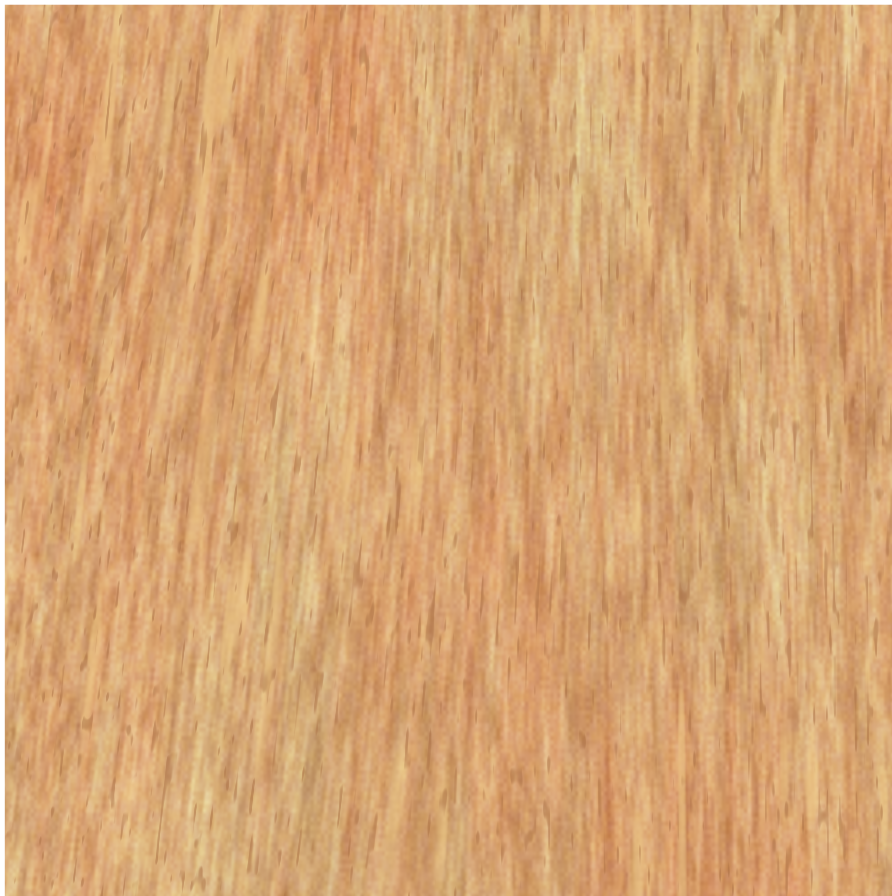
Give the GLSL for this texture, as a WebGL 1 fragment shader.

```glsl
precision highp float;
// Pale reddish-yellow wood veneer with fine, nearly vertical grain.
// Stretched column noise at several widths sets the tone; short dark pores,
// pale streaks and a slow hue drift are laid over it, with a thin white margin.

uniform vec2 u_resolution;

const vec3 DARK_WOOD = vec3(0.735, 0.495, 0.315);
const vec3 MID_WOOD = vec3(0.855, 0.648, 0.450);
const vec3 LIGHT_WOOD = vec3(0.935, 0.815, 0.600);
const vec3 PALE_STREAK = vec3(0.940, 0.800, 0.540);
const vec3 PORE = vec3(0.660, 0.430, 0.260);
const vec3 RED_SHIFT = vec3(0.012, -0.030, -0.026);
const vec3 PINK_SHIFT = vec3(-0.004, -0.004, 0.028);
const vec3 MARGIN = vec3(1.0);

const float LEAN = 0.11;            // rightward lean of the left-hand grain
const vec2 BROAD = vec2(8.0, 1.6);  // cells across and along the grain
const vec2 BAND = vec2(42.0, 3.2);
const vec2 FIBRE = vec2(125.0, 13.0);
const vec2 FINE = vec2(240.0, 32.0);
const vec2 PORES = vec2(215.0, 34.0);
const vec2 STREAKS = vec2(62.0, 5.5);
const vec2 SPECKLE = vec2(250.0, 210.0);
const float LEFT_MARGIN = 0.0053;
const float TOP_MARGIN = 0.0052;

float hash(vec2 p) {
  vec3 q = fract(vec3(p.xyx) * 0.1031);
  q += dot(q, q.yzx + 33.33);
  return fract((q.x + q.y) * q.z);
}

// One column of smooth noise, shifted along its length by a random amount
float strand(float column, float y, float seed) {
  y += 40.0 * hash(vec2(column, seed + 7.0));
  float cell = floor(y);
  float f = smoothstep(0.0, 1.0, y - cell);
  vec2 key = vec2(column + seed * 3.0, cell + seed);
  return mix(hash(key), hash(key + vec2(0.0, 1.0)), f);
}

// Noise of neighbouring strands, from 0 to 1
float grain(vec2 p, float seed) {
  float column = floor(p.x);
  float f = smoothstep(0.0, 1.0, p.x - column);
  float y = p.y + 10.0;
  return mix(strand(column + 20.0, y, seed), strand(column + 21.0, y, seed), f);
}

// Isotropic value noise, from 0 to 1
float noise(vec2 p) {
  vec2 cell = floor(p);
  vec2 f = smoothstep(0.0, 1.0, p - cell);
  cell += 60.0;
  float low = mix(hash(cell), hash(cell + vec2(1.0, 0.0)), f.x);
  float high = mix(hash(cell + vec2(0.0, 1.0)), hash(cell + 1.0), f.x);
  return mix(low, high, f.y);
}

float signedNoise(float n) {
  return 2.0 * n - 1.0;
}

// Bend the coordinates so the grain leans at the left and stands at the right
vec2 alongGrain(vec2 p) {
  float lean = LEAN * (1.0 - smoothstep(0.2, 0.75, p.x));
  float wobble = 0.004 * signedNoise(noise(p * vec2(5.0, 4.0)));
  return vec2(p.x - lean * (p.y - 0.5) + wobble, p.y);
}

vec3 woodRamp(float tone) {
  vec3 shade = mix(MID_WOOD, DARK_WOOD, clamp(-tone, 0.0, 1.2));
  return mix(shade, LIGHT_WOOD, clamp(tone, 0.0, 1.1));
}

void main() {
  vec2 p = gl_FragCoord.xy / u_resolution.y;
  vec2 uv = gl_FragCoord.xy / u_resolution;
  vec2 g = alongGrain(p);

  // Fibres are shorter and more broken near the left side
  float broken = 1.0 + 0.6 * (1.0 - smoothstep(0.0, 0.4, p.x));
  vec2 cut = vec2(1.0, broken);

  // Tone from broad bands down to single fibres
  float tone = 0.20 * signedNoise(noise(g * BROAD));
  tone += 0.27 * signedNoise(grain(g * BAND, 1.0));
  tone += 0.42 * signedNoise(grain(g * FIBRE * cut, 2.0));
  tone += 0.36 * signedNoise(grain(g * FINE * cut, 3.0));
  tone += 0.20 * signedNoise(noise(p * SPECKLE));
  vec3 color = woodRamp(tone);

  // Slow drift between yellow and red, and finer pinkish fibres
  float redness = signedNoise(noise(g * vec2(6.0, 2.5) + 17.0));
  redness += 0.8 * signedNoise(grain(g * vec2(75.0, 7.0), 4.0));
  color += RED_SHIFT * redness;
  color += PINK_SHIFT * signedNoise(noise(p * vec2(160.0, 90.0) + 31.0));

  // Pale streaks and short dark pores
  float streak = smoothstep(0.76, 0.95, grain(g * STREAKS, 5.0));
  color = mix(color, PALE_STREAK, 0.55 * streak);
  float pore = smoothstep(0.78, 0.96, grain(g * PORES * cut, 6.0));
  color = mix(color, PORE, 0.50 * pore);

  // White margin along the left and top edges
  vec2 pixel = 1.0 / u_resolution;
  float inside = smoothstep(-0.5, 0.5, (uv.x - LEFT_MARGIN) / pixel.x);
  inside *= smoothstep(-0.5, 0.5, (1.0 - TOP_MARGIN - uv.y) / pixel.y);
  gl_FragColor = vec4(mix(MARGIN, color, inside), 1.0);
}
```
